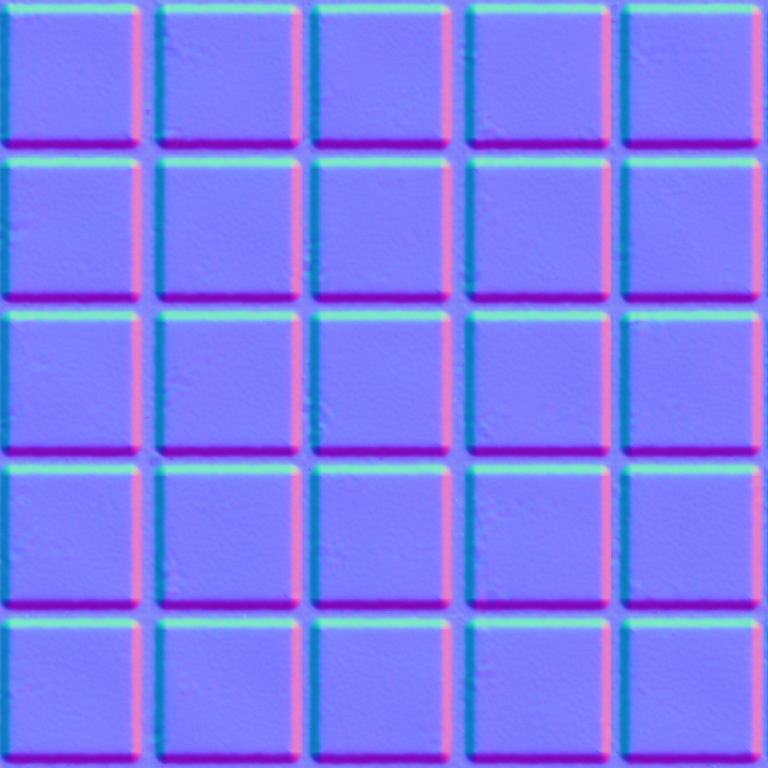
A Shadertoy shader for this texture map:

```glsl
const float TILES = 5.0;
const vec3 GROUT_TINT = vec3(0.53, 0.55, 0.94);

vec2 hashGradient(vec2 cell) {
    vec3 h = fract(cell.xyx * vec3(0.1031, 0.1030, 0.0973));
    h += dot(h, h.yzx + 33.33);
    float angle = 6.2832 * fract((h.x + h.y) * h.z);
    return vec2(cos(angle), sin(angle));
}

float gradientNoise(vec2 p) {
    vec2 i = floor(p), f = fract(p);
    vec2 u = f * f * f * (f * (f * 6.0 - 15.0) + 10.0);
    vec2 e = vec2(1.0, 0.0);
    float a = dot(hashGradient(i), f);
    float b = dot(hashGradient(i + e.xy), f - e.xy);
    float c = dot(hashGradient(i + e.yx), f - e.yx);
    float d = dot(hashGradient(i + e.xx), f - e.xx);
    return mix(mix(a, b, u.x), mix(c, d, u.x), u.y);
}

vec2 noiseSlope(vec2 p) {
    vec2 e = vec2(0.15, 0.0);
    return vec2(gradientNoise(p + e.xy) - gradientNoise(p - e.xy),
                gradientNoise(p + e.yx) - gradientNoise(p - e.yx)) / (2.0 * e.x);
}

// Rounded box: xy is the outward direction, z the signed distance
vec3 roundedBox(vec2 p, vec2 halfSize, float radius) {
    vec2 q = abs(p) - halfSize + radius;
    vec2 outer = max(q, 0.0);
    float inner = max(q.x, q.y);
    vec2 axis = q.x > q.y ? vec2(1.0, 0.0) : vec2(0.0, 1.0);
    vec2 dir = inner > 0.0 ? outer / max(length(outer), 1e-5) : axis;
    return vec3(dir * sign(p), length(outer) + min(inner, 0.0) - radius);
}

float bell(float x, float width) {
    return exp(-x * x / (width * width));
}

// Tile outline with edges that drift from column to column
vec3 tileShape(vec2 p, float column) {
    float left = 0.028 + 0.0095 * column;
    float right = 0.893 + 0.0095 * column + 0.03 * mod(column, 2.0);
    vec2 low = vec2(left, 0.058), high = vec2(right, 0.946);
    return roundedBox(p - 0.5 * (low + high), 0.5 * (high - low), 0.05);
}

vec2 bevelSlope(vec3 shape) {
    vec2 steepness = vec2(shape.x < 0.0 ? 1.7 : 1.45, shape.y < 0.0 ? 1.85 : 1.4);
    float profile = bell(shape.z, 0.028) + 0.14 * bell(shape.z, 0.06);
    return shape.xy * steepness * profile;
}

// Fine grain, broad undulation and worn patches near the left and corners
vec2 surfaceSlope(vec2 uv, vec2 local, float grout) {
    float patches = smoothstep(0.05, 0.4, gradientNoise(uv * 17.0 + 4.7));
    float nearLeft = exp(-7.0 * max(local.x, 0.0));
    vec2 side = abs(local - 0.5);
    float corner = smoothstep(0.5, 0.85, side.x + side.y);
    float wear = patches * (0.25 + nearLeft + 0.5 * corner) + 0.3 * nearLeft;
    vec2 warp = 0.4 * vec2(gradientNoise(uv * 40.0), gradientNoise(uv * 40.0 + 9.1));
    vec2 slope = 0.025 * noiseSlope(uv * 140.0);
    slope += 0.02 * noiseSlope(uv * 9.0 + 2.3);
    slope += 0.13 * wear * noiseSlope(uv * 75.0 + warp);
    float specks = smoothstep(0.3, 0.55, gradientNoise(uv * 95.0 + 6.2));
    slope += grout * (0.06 + 0.3 * specks) * noiseSlope(uv * 110.0 + 3.1);
    return slope;
}

void mainImage(out vec4 fragColor, in vec2 fragCoord) {
    vec2 uv = fragCoord / iResolution.xy;

    // Cell borders run along the middle of the grout
    vec2 border = vec2(0.025, 0.0);
    vec2 grid = uv * TILES + border;
    vec2 local = fract(grid) - border;
    float column = mod(floor(grid.x), TILES);

    vec3 shape = tileShape(local, column);
    shape.z += 0.007 * gradientNoise(uv * 55.0);
    float grout = smoothstep(0.015, 0.05, shape.z);

    // Pack the surface normal into colour
    vec2 slope = bevelSlope(shape) + surfaceSlope(uv, local, grout);
    vec3 normal = normalize(vec3(slope, 1.0));
    vec3 color = normal * 0.5 + vec3(0.49, 0.49, 0.5);
    color = mix(color, GROUT_TINT, 0.4 * grout);
    fragColor = vec4(clamp(color, 0.0, 1.0), 1.0);
}
```
